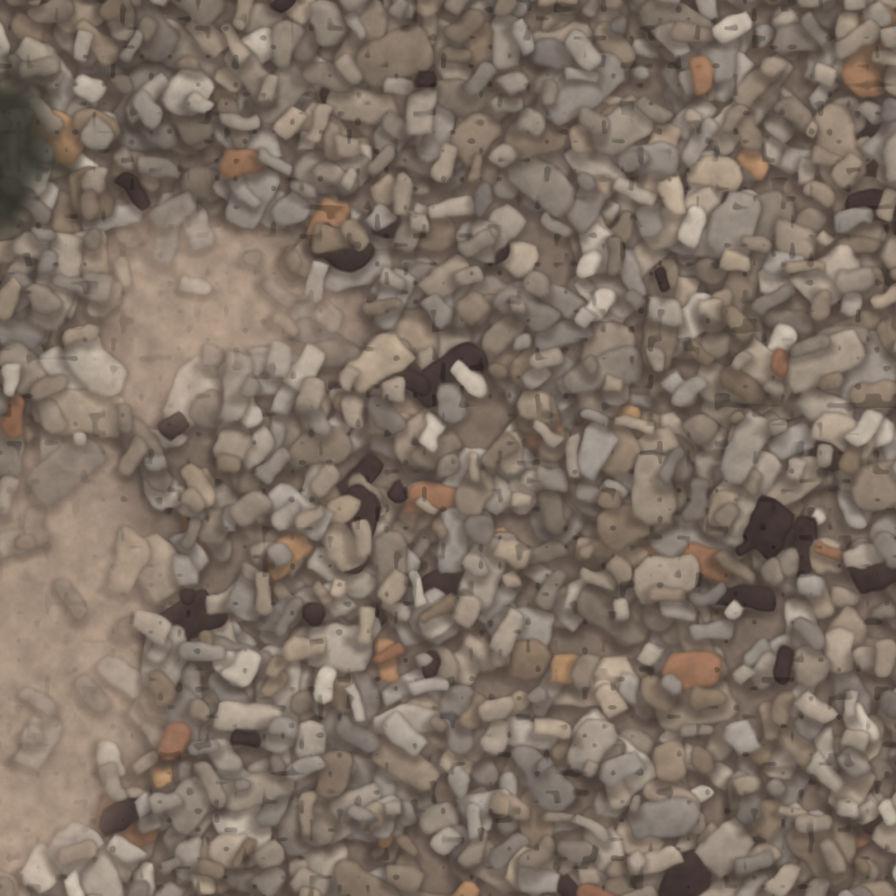
A WebGL 2 fragment shader for this texture:

```glsl
#version 300 es
precision highp float;
// Coral rubble and worn pebbles, half buried in pale sand on the left.

uniform vec2 u_resolution;
out vec4 fragColor;

vec3 hash3(vec3 p) {
    p = fract(p * vec3(.1031, .1030, .0973));
    p += dot(p, p.yxz + 33.33);
    return fract((p.xxy + p.yxx) * p.zyx);
}

float noise(vec2 p, float seed) {
    vec2 i = floor(p), f = fract(p);
    f = f * f * (3. - 2. * f);
    float a = hash3(vec3(i, seed)).x;
    float b = hash3(vec3(i + vec2(1, 0), seed)).x;
    float c = hash3(vec3(i + vec2(0, 1), seed)).x;
    float d = hash3(vec3(i + 1., seed)).x;
    return mix(mix(a, b, f.x), mix(c, d, f.x), f.y);
}

float fbm(vec2 p, float seed) {
    float sum = 0., amp = .5;
    for (int i = 0; i < 4; i++) {
        sum += amp * noise(p, seed + float(i));
        p = p * 2.03 + 7.1;
        amp *= .5;
    }
    return sum;
}

vec2 warp(vec2 p, float seed) {
    vec2 broad = vec2(noise(p * 29., seed), noise(p * 29., seed + 40.)) - .5;
    vec2 fine = vec2(noise(p * 80., seed + 80.), noise(p * 80., seed + 120.)) - .5;
    return p + .012 * broad + .0045 * fine;
}

// Amount of open sand: two drifts with ragged borders
float sandCover(vec2 p) {
    float upper = length((p - vec2(.23, .66)) * vec2(1., 1.15)) - .1;
    float lower = length((p - vec2(.03, .25)) * vec2(1.2, .75)) - .15;
    float edge = min(upper, lower) + .12 * (noise(p * 11., 5.) - .5);
    return smoothstep(.07, -.04, edge);
}

vec3 stoneColor(vec3 h) {
    vec3 tint = mix(vec3(.49, .435, .385), vec3(.68, .625, .565), h.x);
    tint += (h.y - .5) * vec3(.035, .0, -.045);
    if (h.z < .03) tint = vec3(.27, .22, .21);
    else if (h.z < .065) tint = mix(vec3(.55, .40, .32), vec3(.70, .56, .42), h.x);
    else if (h.z > .95) tint = vec3(.75, .70, .64);
    return tint;
}

// Lays one jittered grid of rounded stones over the ground
vec3 addStones(vec3 ground, vec2 p, float layer) {
    float size = mix(.1, .04, fract(layer * .618));
    vec2 q = warp(p, layer * 3.) / size + layer * 17.3;
    vec2 home = floor(q);
    for (int k = 0; k < 9; k++) {
        vec2 cell = home + vec2(k % 3, k / 3) - 1.;
        vec3 place = hash3(vec3(cell, layer + 1.));
        vec3 shape = hash3(vec3(cell, layer + 31.));
        vec3 look = hash3(vec3(cell, layer + 61.));
        vec2 center = cell + .15 + .7 * place.xy;
        float sand = sandCover((center - layer * 17.3) * size);
        if (place.z > mix(.64, .1, sand)) continue;

        // Tapered capsule, partly squared off
        float angle = 6.2832 * shape.x;
        vec2 axis = vec2(cos(angle), sin(angle));
        float halfLength = .36 * shape.y;
        vec2 rel = q - center;
        float along = clamp(dot(rel, axis), -halfLength, halfLength);
        vec2 v = rel - axis * along;
        vec2 local = abs(vec2(dot(v, axis), dot(v, vec2(-axis.y, axis.x))));
        float radius = mix(.16, .3, shape.z) * (1. + .8 * along * (look.y - .3));
        float reach = mix(length(v), max(local.x, local.y), .6 * look.x);
        float d = (reach - radius) * size;

        // Contact shadow, then the lit body
        float light = clamp(dot(v, vec2(.35, .94)) / radius, -1.3, 1.3);
        float shadow = smoothstep(.010, -.002, d + .004 * light);
        ground = mix(ground, vec3(.28, .235, .21), .5 * shadow);
        vec3 body = stoneColor(look) * (.98 + .11 * light);
        body *= 1. - .2 * smoothstep(-.006, .002, d);
        ground = mix(ground, body, smoothstep(.0022, -.0022, d));
    }
    return ground;
}

void main() {
    vec2 p = gl_FragCoord.xy / u_resolution.y;
    vec3 sandColor = vec3(.655, .57, .50) * (.92 + .16 * fbm(p * 14., 9.));
    float sand = sandCover(p);

    vec3 color = mix(vec3(.47, .41, .365), sandColor, sand);
    for (int i = 0; i < 9; i++) color = addStones(color, p, float(i));
    color = mix(color, sandColor, .45 * sand);

    // Surface grain, pits and broad unevenness
    color *= 1. + .26 * (fbm(p * 65., 20.) - .47);
    color *= 1. - .25 * smoothstep(.78, .95, noise(p * 95., 30.)) * (1. - .7 * sand);
    color *= .94 + .12 * noise(p * 5., 50.);

    // Shaded hollow at the left border
    float hollow = length((p - vec2(-.02, .83)) * vec2(1., .8)) + .05 * noise(p * 22., 70.);
    color = mix(color, vec3(.19, .19, .16), .85 * smoothstep(.13, .08, hollow));
    fragColor = vec4(color, 1.);
}
```
